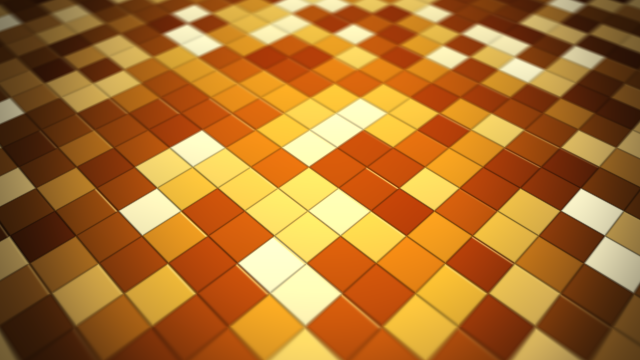
This background is drawn by a WebGL 2 fragment shader. Its source:

```glsl
#version 300 es
precision highp float;
// A floor of square tiles seen in perspective, turned 45 degrees to the view.
// Each tile hashes to rust, amber, gold or cream; a warm central glow fades to
// brown, and tile borders soften away from the plane of focus.

#define HORIZON 1.921        // vanishing height, in canvas heights
#define TILE_WIDTH 0.1165    // tile diagonal per unit of distance below horizon
#define DEPTH_SCALE 17.13    // rows of tiles per unit of inverse distance
#define GRID_SHIFT vec2(0.31, 11.367)
#define SEAM 0.018           // seam half width, in tiles
#define SEAM_DARK 0.42
#define FOCUS 0.40           // height of the sharpest row
#define BLUR 0.42
#define GLOW_CENTER vec2(0.03, 0.46)
#define SEED vec2(37.0, 91.0)

uniform vec2 u_resolution;
out vec4 fragColor;

const vec3 RUST_LIT  = vec3(0.79, 0.30, 0.04), RUST_DIM  = vec3(0.24, 0.12, 0.03);
const vec3 AMBER_LIT = vec3(0.92, 0.54, 0.08), AMBER_DIM = vec3(0.46, 0.25, 0.07);
const vec3 GOLD_LIT  = vec3(0.97, 0.80, 0.22), GOLD_DIM  = vec3(0.76, 0.61, 0.29);
const vec3 CREAM_LIT = vec3(1.00, 0.99, 0.81), CREAM_DIM = vec3(0.94, 0.91, 0.76);
const vec3 GLINT = vec3(1.0, 0.88, 0.50);

float hash(vec2 cell) {
  vec3 p = fract((cell + SEED).xyx * 0.1031);
  p += dot(p, p.yzx + 33.33);
  return fract((p.x + p.y) * p.z);
}

// Colour of one tile under a glow from 0 (edge) to 1 (center)
vec3 tileColor(vec2 cell, float glow) {
  float kind = hash(cell);
  float shade = hash(cell + 17.0);
  vec3 rust = mix(RUST_DIM, RUST_LIT, glow);
  vec3 amber = mix(AMBER_DIM, AMBER_LIT, glow);
  vec3 gold = mix(GOLD_DIM, GOLD_LIT, glow);
  vec3 cream = mix(CREAM_DIM, CREAM_LIT, glow);
  if (kind < 0.47) return mix(rust * vec3(0.87, 0.70, 0.80), mix(rust, amber, 0.45), shade);
  if (kind < 0.68) return mix(mix(rust, amber, 0.75), mix(amber, gold, 0.45), shade);
  if (kind < 0.89) return mix(mix(amber, gold, 0.72), mix(gold, cream, 0.35), shade);
  return mix(mix(gold, cream, 0.8), cream, shade);
}

// Unit interval with soft ends; neighbours add up to one
vec2 softBox(vec2 x, vec2 soft) {
  return smoothstep(-soft, soft, 0.5 - abs(x));
}

// Thin line that widens and weakens as it blurs
vec2 softLine(vec2 distance, vec2 soft) {
  vec2 width = sqrt(SEAM * SEAM + 0.5 * soft * soft);
  return exp(-distance * distance / (width * width)) * SEAM / width * 1.4;
}

void main() {
  vec2 uv = gl_FragCoord.xy / u_resolution.y;
  uv.x -= 0.5 * u_resolution.x / u_resolution.y;

  // Project onto the floor, then rotate so tiles lie on whole numbers
  float drop = HORIZON - uv.y;
  vec2 ground = vec2(uv.x / (TILE_WIDTH * drop), DEPTH_SCALE / drop) - GRID_SHIFT;
  vec2 grid = vec2(ground.y + ground.x, ground.y - ground.x);

  // Pixel footprint plus depth of field
  float defocus = uv.y - FOCUS;
  vec2 soft = min(0.6 * fwidth(grid) + BLUR * defocus * defocus, 0.48);

  float radius = length(uv - GLOW_CENTER);
  float glow = 1.0 - smoothstep(0.30, 0.95, radius);

  // Blend the nearby tiles by their soft coverage
  vec2 home = floor(grid + 0.5);
  vec3 color = vec3(0.0);
  for (int j = -1; j <= 1; j++) {
    for (int i = -1; i <= 1; i++) {
      vec2 cell = home + vec2(i, j);
      vec2 local = grid - cell;
      vec2 cover = softBox(local, soft);
      vec3 tile = tileColor(cell, glow) * (1.0 + 0.04 * (local.x + local.y));
      // Some tiles catch light along the upper right edge
      float lit = smoothstep(0.55, 0.85, hash(cell + 53.0)) * (0.25 + 0.5 * glow);
      float rim = softLine(vec2(local.x - 0.5 + 2.0 * SEAM), soft.xx).x;
      tile = mix(tile, GLINT, clamp(rim * lit, 0.0, 1.0));
      color += tile * cover.x * cover.y;
    }
  }

  // Dark seams between tiles
  vec2 seam = softLine(0.5 - abs(grid - home), soft);
  color *= 1.0 - SEAM_DARK * clamp(max(seam.x, 0.75 * seam.y), 0.0, 1.0);

  // Warm light in the middle, shade in the corners
  color += vec3(0.10, 0.07, 0.0) * exp(-9.0 * radius * radius);
  color *= 1.0 - 0.45 * smoothstep(0.65, 1.1, radius);
  fragColor = vec4(clamp(color, 0.0, 1.0), 1.0);
}
```
